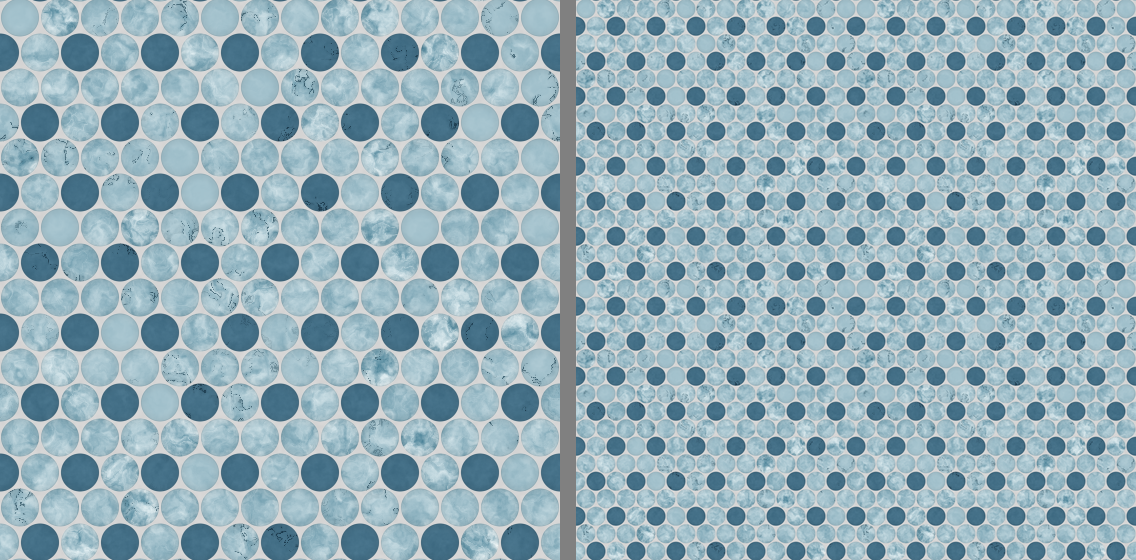
Left, the tile; right, the same tile 2 across and 2 down.
This pattern is drawn by a Shadertoy shader. Its source:

```glsl
// Penny-round mosaic: cloudy pale blue discs with regularly spaced deep blue ones in light grout.

const float COLS = 14.0;
const float ROWS = 16.0;
const float RADIUS = 0.475;   // in column widths
const float NO_WRAP = 4096.0; // lattice period for noise confined to one disc

const vec3 GROUT = vec3(0.84, 0.837, 0.835);
const vec3 PALE  = vec3(0.622, 0.747, 0.792);
const vec3 DEEP  = vec3(0.268, 0.44, 0.532);
const vec3 GLOW  = vec3(0.82, 0.89, 0.91);
const vec3 TINT  = vec3(1.0, 0.72, 0.6); // channel response to cloud density

float hash(vec2 p, float seed) {
    vec3 q = fract(vec3(p.xyx + seed * 7.31) * vec3(0.1031, 0.1030, 0.0973));
    q += dot(q, q.yzx + 33.33);
    return fract((q.x + q.y) * q.z);
}

// Value noise whose lattice repeats after a whole period
float noise(vec2 p, float period, float seed) {
    vec2 i = floor(p);
    vec2 f = fract(p);
    f = f * f * f * (f * (f * 6.0 - 15.0) + 10.0);
    vec2 a = mod(i, period);
    vec2 b = mod(i + 1.0, period);
    return mix(mix(hash(a, seed), hash(vec2(b.x, a.y), seed), f.x),
               mix(hash(vec2(a.x, b.y), seed), hash(b, seed), f.x), f.y);
}

float fbm(vec2 p, float seed) {
    float sum = 0.0;
    float amp = 0.533;
    for (int i = 0; i < 4; i++) {
        sum += amp * noise(p, NO_WRAP, seed + float(i));
        p = mat2(1.6, 1.2, -1.2, 1.6) * p + 3.7;
        amp *= 0.5;
    }
    return sum;
}

// Offset from the nearest disc centre (xy) and its wrapped column and row (zw)
vec4 nearestDisc(vec2 uv) {
    vec4 best = vec4(9.0);
    for (int j = -1; j <= 1; j++) {
        float row = floor(uv.y * ROWS) + float(j);
        float x = uv.x * COLS - 0.5 * mod(row, 2.0);
        float col = floor(x + 0.5);
        vec2 d = vec2(x - col, (uv.y * ROWS - row - 0.5) * COLS / ROWS);
        if (dot(d, d) < dot(best.xy, best.xy))
            best = vec4(d, mod(col, COLS), mod(row, ROWS));
    }
    return best;
}

// Every second disc of every second row, staggered
float isDeep(vec2 id) {
    return (1.0 - mod(id.y, 2.0)) * mod(id.x + floor(id.y * 0.5), 2.0);
}

// Thin dark contour with a soft stain on one side
float vein(float field, float coverage) {
    float e = field - 0.5;
    float line = smoothstep(0.022, 0.004, abs(e));
    float stain = smoothstep(-0.01, 0.01, e) * exp(-max(e, 0.0) * 22.0);
    return (0.7 * line + 0.4 * stain) * smoothstep(0.5, 0.62, coverage);
}

vec3 discColor(vec2 d, vec2 id) {
    float seed = 11.0 + id.x * 5.0 + id.y * 83.0;
    float deep = isDeep(id);
    float mood = hash(id, 3.0);
    float strength = mix(0.1, 0.75, smoothstep(0.05, 0.4, mood))
                   + 0.75 * smoothstep(0.8, 1.0, mood);

    // Domain-warped clouds
    vec2 warp = vec2(fbm(d * 2.5, seed), fbm(d * 2.5 + 9.0, seed + 1.0)) - 0.5;
    float cloud = fbm(d * 3.2 + warp * 2.2, seed + 2.0) - 0.5;
    float grain = fbm(d * 11.0, seed + 3.0) - 0.5;
    vec3 pale = PALE + TINT * (0.025 * (1.0 - strength)
              + strength * (0.58 * cloud + 0.12 * grain));

    // Bright web on the most lively discs
    float ridge = 1.0 - abs(2.0 * fbm(d * 2.4 + warp * 1.5, seed + 4.0) - 1.0);
    pale = mix(pale, GLOW, 0.55 * pow(ridge, 9.0) * smoothstep(0.45, 1.1, strength));

    vec3 blue = DEEP + 0.06 * cloud + 0.035 * grain;
    vec3 col = mix(pale, blue, deep);

    // Occasional veins
    float veined = smoothstep(0.62, 0.9, hash(id, 17.0));
    float v = vein(fbm(d * 2.2 + warp * 1.8, seed + 5.0), noise(d * 2.6, NO_WRAP, seed + 6.0));
    col *= 1.0 - 0.6 * veined * v * vec3(1.0, 0.8, 0.72);

    // Shaded rim
    float r = length(d) / RADIUS;
    return col * (1.0 - 0.05 * smoothstep(0.5, 1.0, r) - 0.08 * smoothstep(0.92, 1.0, r));
}

vec3 groutColor(vec2 uv, float gap) {
    float speck = noise(uv * 160.0, 160.0, 1.0) + noise(uv * 64.0, 64.0, 2.0) - 1.0;
    return GROUT + 0.018 * speck + 0.02 * smoothstep(0.03, 0.0, gap);
}

void mainImage(out vec4 fragColor, in vec2 fragCoord) {
    vec2 uv = fragCoord / iResolution.xy;
    vec4 disc = nearestDisc(uv);
    float gap = length(disc.xy) - RADIUS;
    float px = COLS / iResolution.y;
    float cover = smoothstep(0.7 * px, -0.7 * px, gap);
    vec3 col = mix(groutColor(uv, gap), discColor(disc.xy, disc.zw), cover);
    fragColor = vec4(clamp(col, 0.0, 1.0), 1.0);
}
```
